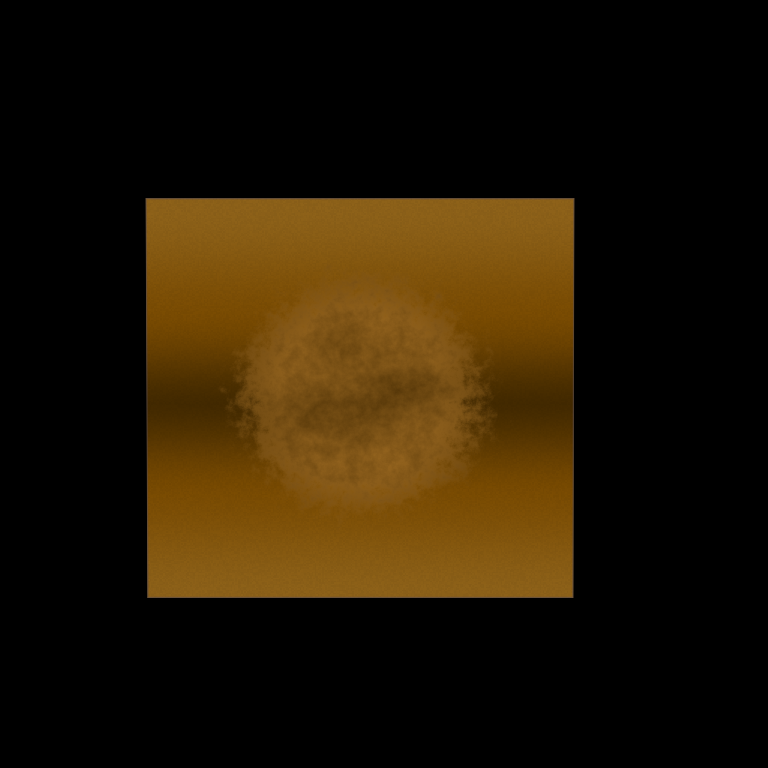
This background is drawn by a WebGL 1 fragment shader. Its source:

```glsl
precision highp float;
uniform vec2 u_resolution;

const vec3 UMBER = vec3(0.25, 0.155, 0.0);
const vec3 AMBER = vec3(0.47, 0.29, 0.005);
const vec3 OCHRE = vec3(0.545, 0.375, 0.095);
const vec3 DUST_DARK = vec3(0.33, 0.21, 0.03);
const vec3 DUST_LIGHT = vec3(0.585, 0.395, 0.125);
const vec3 RIM = vec3(0.34, 0.29, 0.31);

float hash(vec2 p) {
  vec3 q = fract(p.xyx * vec3(0.1031, 0.103, 0.0973));
  q += dot(q, q.yzx + 33.33);
  return fract((q.x + q.y) * q.z);
}

vec2 gradient(vec2 cell) {
  float angle = 6.28318 * hash(cell);
  return vec2(cos(angle), sin(angle));
}

float gradientNoise(vec2 p) {
  vec2 i = floor(p);
  vec2 f = p - i;
  vec2 w = f * f * f * (f * (f * 6.0 - 15.0) + 10.0);
  vec2 e = vec2(1.0, 0.0);
  float low = mix(dot(gradient(i), f), dot(gradient(i + e), f - e), w.x);
  float high = mix(dot(gradient(i + e.yx), f - e.yx),
                   dot(gradient(i + e.xx), f - e.xx), w.x);
  return mix(low, high, w.y);
}

float fbm(vec2 p) {
  float sum = 0.0;
  float amplitude = 0.6;
  for (int i = 0; i < 5; i++) {
    sum += amplitude * gradientNoise(p);
    p = mat2(1.6, 1.2, -1.2, 1.6) * p + 17.3;
    amplitude *= 0.62;
  }
  return sum;
}

// Signed distance to a box whose sides lean slightly
float panelDistance(vec2 p) {
  float left = mix(0.1918, 0.1895, (p.y - 0.2214) / 0.5208);
  float right = mix(0.7467, 0.748, (p.y - 0.2214) / 0.5208);
  vec2 d = max(vec2(left, 0.2214) - p, p - vec2(right, 0.742));
  return max(d.x, d.y);
}

// Dark horizontal band between two warm slopes
vec3 bandColor(float y, float center) {
  float d = abs(y - center);
  vec3 color = mix(UMBER, AMBER, smoothstep(-0.015, 0.125, d));
  return mix(color, OCHRE, smoothstep(0.10, 0.255, d));
}

float spot(vec2 p, vec2 center, vec2 size) {
  vec2 q = (p - center) / size;
  return exp(-dot(q, q));
}

// Ragged round cloud: x is coverage, y is brightness
vec2 dustCloud(vec2 p, vec2 center, float radius) {
  vec2 q = p - center;
  float coarse = fbm(p * 17.0 + 4.0);
  float fine = fbm(p * 62.0 + 31.0);
  float r = length(q * vec2(1.0, 1.05)) / radius;
  r += 0.16 * coarse + 0.30 * fine;
  float coverage = 1.0 - smoothstep(0.76, 1.12, r);
  float shade = 0.40 * spot(p, vec2(0.447, 0.549), vec2(0.035, 0.027));
  shade += 0.48 * spot(p, vec2(0.525, 0.498), vec2(0.065, 0.028));
  shade += 0.52 * spot(p, vec2(0.435, 0.458), vec2(0.085, 0.037));
  float light = 0.82 - shade + 0.28 * coarse + 0.40 * fine;
  return vec2(coverage * 0.92, clamp(light, 0.0, 1.0));
}

void main() {
  vec2 uv = gl_FragCoord.xy / u_resolution;
  float pixel = 1.0 / min(u_resolution.x, u_resolution.y);

  // Lit panel with fine grain
  vec3 color = bandColor(uv.y, 0.474);
  color *= 1.0 + 0.05 * (hash(floor(uv * 512.0)) - 0.5);

  // Dust patch
  vec2 dust = dustCloud(uv, vec2(0.471, 0.484), 0.16);
  color = mix(color, mix(DUST_DARK, DUST_LIGHT, dust.y), dust.x);

  // Thin rim and black surround
  float d = panelDistance(uv);
  color = mix(color, RIM, 0.6 * smoothstep(-0.0025, -0.0005, d));
  color *= 1.0 - smoothstep(-0.5 * pixel, 0.5 * pixel, d);
  gl_FragColor = vec4(color, 1.0);
}
```
